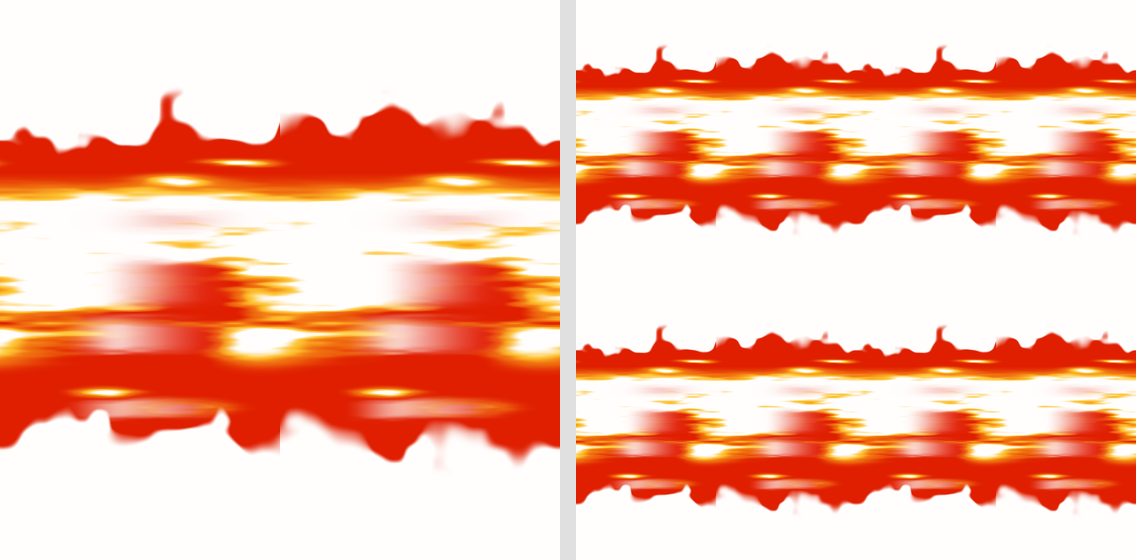
Left: one tile. Right: repeated 2 by 2.
Reproduce this background procedurally as a Shadertoy shader.

```glsl
// Horizontal band of molten red, amber and white streaks with ragged edges on white.
#define REPEATS 2.0
#define BAND_MIDDLE 0.498
#define BAND_HALF 0.278
#define EDGE_DEPTH 0.042
#define EDGE_SCALE 13.0
#define STREAK_ROWS 62.0
#define STREAK_GAIN 1.25
#define VARIATION 0.22

const vec3 WHITE = vec3(1.0, 0.995, 0.99);
const vec3 RED = vec3(0.875, 0.12, 0.0);
const vec3 ORANGE = vec3(0.94, 0.43, 0.06);
const vec3 AMBER = vec3(0.99, 0.76, 0.18);
const vec3 ROSE = vec3(0.89, 0.17, 0.09);

float hash(vec2 p) {
    return fract(sin(dot(p, vec2(127.1, 311.7))) * 43758.5453);
}

// Value noise that wraps in x after a whole number of cells.
float noise(vec2 p, float period) {
    vec2 i = floor(p), f = fract(p);
    f = f * f * f * (f * (f * 6.0 - 15.0) + 10.0);
    float x0 = mod(i.x, period), x1 = mod(i.x + 1.0, period);
    return mix(mix(hash(vec2(x0, i.y)), hash(vec2(x1, i.y)), f.x),
               mix(hash(vec2(x0, i.y + 1.0)), hash(vec2(x1, i.y + 1.0)), f.x), f.y);
}

// Soft ellipse, wrapped along the repeat.
float glow(vec2 p, vec2 center, vec2 radius) {
    vec2 d = p - center;
    d.x = fract(d.x + 0.5) - 0.5;
    d /= radius;
    return exp(-dot(d, d));
}

float window(float v, float lo, float hi, float soft) {
    return smoothstep(lo - soft, lo + soft, v) * smoothstep(hi + soft, hi - soft, v);
}

// Long thin streaks in three sizes, centered on zero.
float streaks(vec2 p) {
    float sum = 0.0, gain = 0.5, across = 3.0, rows = STREAK_ROWS;
    for (int i = 0; i < 3; i++) {
        sum += gain * (noise(vec2(p.x * across, p.y * rows + 17.0 * float(i)), across) - 0.5);
        gain *= 0.6;
        across *= 2.0;
        rows *= 1.8;
    }
    return sum;
}

float heat(vec2 p, float streak) {
    float h = 1.05 * smoothstep(0.70, 0.625, p.y) * smoothstep(0.32, 0.59, p.y);
    // Bright pools and dark hollows
    h += 0.95 * glow(p, vec2(0.93, 0.385), vec2(0.18, 0.033));
    h += 0.35 * glow(p, vec2(0.08, 0.51), vec2(0.26, 0.09));
    h -= 0.95 * glow(p, vec2(0.74, 0.49), vec2(0.17, 0.056));
    h -= 0.45 * glow(p, vec2(0.60, 0.40), vec2(0.22, 0.04));
    h += STREAK_GAIN * streak * window(p.y, 0.37, 0.66, 0.035);
    // Lone flares inside the red margins
    vec2 q = p + vec2(0.0, 0.012 * streak);
    float flares = glow(q, vec2(0.38, 0.300), vec2(0.11, 0.007))
                 + glow(q, vec2(0.63, 0.272), vec2(0.17, 0.013))
                 + glow(q, vec2(0.85, 0.710), vec2(0.12, 0.006))
                 + 0.75 * glow(q, vec2(0.62, 0.678), vec2(0.12, 0.011));
    return h + flares * (0.9 + 1.2 * streak);
}

vec3 heatColor(float h) {
    vec3 c = mix(RED, ORANGE, smoothstep(0.02, 0.40, h));
    c = mix(c, AMBER, smoothstep(0.36, 0.64, h));
    return mix(c, WHITE, smoothstep(0.60, 0.90, h));
}

// Pale haze that deepens to rose toward the hollows.
vec3 addHaze(vec3 c, vec2 p, float streak) {
    float y = p.y + 0.025 * streak;
    float rows = window(y, 0.455, 0.535, 0.012) + window(y, 0.375, 0.425, 0.010)
               + 0.8 * window(y, 0.255, 0.285, 0.008);
    float span = smoothstep(0.22, 0.45, p.x) * smoothstep(0.86, 0.66, p.x);
    c = mix(c, mix(WHITE, ROSE, smoothstep(0.33, 0.76, p.x)), 0.9 * rows * span);
    float upper = window(y, 0.59, 0.625, 0.012) * glow(p, vec2(0.62, y), vec2(0.16, 1.0));
    return mix(c, mix(WHITE, ROSE, 0.22), upper);
}

// Ragged outline: continuous across the canvas border, broken at mid-width.
float bandMask(vec2 uv) {
    vec2 q = vec2(uv.x - step(0.5, uv.x), uv.y) * EDGE_SCALE;
    float lumps = 0.72 * noise(q + 40.0, 1000.0) + 0.28 * noise(q * 2.1 + 90.0, 1000.0);
    float depth = BAND_HALF - abs(uv.y - BAND_MIDDLE);
    float field = depth / EDGE_DEPTH + 3.6 * (lumps - 0.5);
    float soft = mix(0.16, 0.75, smoothstep(0.5, 0.9, noise(q * 0.8 + 70.0, 1000.0)));
    return smoothstep(-soft, soft, field) * smoothstep(-0.085, -0.045, depth);
}

void mainImage(out vec4 fragColor, in vec2 fragCoord) {
    vec2 uv = fragCoord / iResolution.xy;
    vec2 p = vec2(fract(uv.x * REPEATS), uv.y);
    float streak = streaks(p);
    // Slight difference between the repeats
    float change = noise(vec2(uv.x * 4.0, uv.y * 24.0 + 5.0), 4.0) - 0.5;
    float h = heat(p, streak) + VARIATION * change * window(uv.y, 0.36, 0.66, 0.04);
    vec3 color = addHaze(heatColor(h), p, streak);
    fragColor = vec4(mix(WHITE, color, bandMask(uv)), 1.0);
}
```
